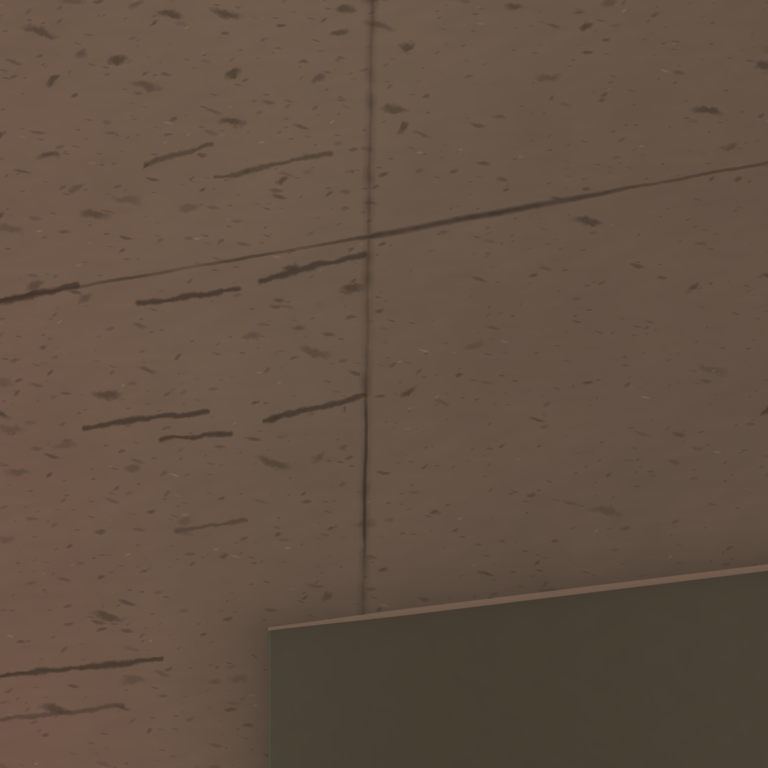
Write a Shadertoy shader that draws this texture.

```glsl
// Weathered concrete wall with sloping seams, cracks and pits behind a dark panel.
#define WALL_LIGHT vec3(0.427, 0.355, 0.295)
#define WALL_SHADE vec3(0.372, 0.306, 0.258)
#define WALL_WARM vec3(0.440, 0.335, 0.280)
#define PANEL_COLOR vec3(0.276, 0.238, 0.194)
#define RIM_COLOR vec3(0.455, 0.370, 0.312)
#define STAIN_COLOR vec3(0.225, 0.180, 0.148)
#define PANEL_CORNER vec2(0.349, 0.180)
#define PANEL_SLOPE 0.123
#define GRAIN_SLOPE 0.175
#define PIT_STRENGTH 0.55
#define CRACK_STRENGTH 0.68

vec2 hash2(vec2 p) {
    vec3 q = fract(p.xyx * vec3(0.1031, 0.1030, 0.0973));
    q += dot(q, q.yzx + 33.33);
    return fract((q.xx + q.yz) * q.zy);
}

// Layered, rotated sines, roughly -1 to 1
float waves(vec2 p) {
    float sum = 0.0, amp = 0.5;
    for (int i = 0; i < 5; i++) {
        sum += amp * sin(p.x + 1.7 * sin(p.y * 0.8 + float(i))) * cos(p.y * 0.9);
        p = mat2(1.2, 1.4, -1.4, 1.2) * p + 2.3;
        amp *= 0.6;
    }
    return sum;
}

// Ragged stroke from a to b, narrowing and breaking along its length
float crack(vec2 p, vec2 a, vec2 b, float width) {
    p.y += 0.004 * waves(p * 32.0) + 0.0015 * waves(p * 130.0);
    vec2 ab = b - a;
    float t = clamp(dot(p - a, ab) / dot(ab, ab), 0.0, 1.0);
    float d = length(p - a - ab * t);
    float w = width * (0.65 + 0.6 * waves(vec2(p.x * 65.0, a.y * 90.0)));
    return (1.0 - smoothstep(w * 0.3, w + 0.0025, d)) * smoothstep(-0.0015, 0.001, w);
}

// Scattered elongated flecks, one candidate in each cell
float flecks(vec2 p, vec2 cells, float density, float size) {
    vec2 g = p * cells, id = floor(g);
    float mask = 0.0;
    for (int j = -1; j <= 1; j++)
    for (int i = -1; i <= 1; i++) {
        vec2 cell = id + vec2(i, j);
        vec2 place = hash2(cell), kind = hash2(cell + 71.3);
        vec2 d = p - (cell + place) / cells;
        d.y -= d.x * (kind.y - 0.5) * 0.9;
        d += size * 0.45 * vec2(waves(p * 95.0), waves(p * 110.0 + 5.0));
        float r = length(d * vec2(mix(0.35, 1.0, kind.y), 1.5)) / size;
        float present = step(kind.x, density) * mix(0.35, 1.0, place.x);
        mask = max(mask, present * (1.0 - smoothstep(0.25, 1.0, r)));
    }
    return mask;
}

vec3 wall(vec2 p) {
    // Broad light falloff and mottling
    float shade = smoothstep(0.15, 0.95, p.x * 0.65 + (1.0 - p.y) * 0.55);
    vec3 col = mix(WALL_LIGHT, WALL_SHADE, shade * 0.85);
    float warm = (1.0 - smoothstep(0.0, 0.42, p.x)) * (1.0 - 0.65 * p.y);
    col = mix(col, WALL_WARM, warm * 0.8);
    vec2 q = vec2(p.x, p.y - GRAIN_SLOPE * p.x);
    col *= 1.0 + 0.022 * waves(q * vec2(9.0, 15.0)) + 0.018 * waves(q * vec2(45.0, 110.0));

    // Pits and flecks follow the sloping grain
    float left = 1.0 - smoothstep(0.40, 0.56, p.x);
    float high = smoothstep(0.45, 0.9, p.y);
    float pits = flecks(q, vec2(13.0, 20.0), 0.14 + 0.20 * left + 0.12 * high, 0.011);
    pits = max(pits, 0.75 * flecks(q + 3.1, vec2(30.0, 42.0), 0.22 + 0.14 * left, 0.0055));
    pits = max(pits, 0.5 * flecks(q + 7.7, vec2(62.0, 70.0), 0.25, 0.003));
    col = mix(col, STAIN_COLOR, pits * PIT_STRENGTH);
    float chips = flecks(q + 5.3, vec2(34.0, 30.0), 0.10, 0.0035);
    col += 0.05 * chips;

    // Sloping seam, heavier just right of the joint
    float seamY = 0.609 + 0.1726 * p.x + 0.013 * max(p.x - 0.475, 0.0);
    float d = abs(p.y - seamY + 0.0012 * waves(p * 50.0));
    float heavy = smoothstep(0.45, 0.50, p.x) * (1.0 - smoothstep(0.70, 0.86, p.x));
    float seam = (1.0 - smoothstep(0.0005, 0.0035 + 0.003 * heavy, d)) * (0.55 + 0.25 * heavy);
    seam *= 0.85 + 0.4 * waves(vec2(p.x * 40.0, 1.0));

    // Upright joint: a soft stain over a thin line
    float jointX = 0.473 + 0.0145 * (p.y - 0.21);
    float dx = abs(p.x - jointX + 0.0012 * waves(p.yx * 45.0));
    float rough = clamp(0.55 + 0.6 * waves(p * vec2(30.0, 55.0)), 0.0, 1.0);
    float thin = smoothstep(0.26, 0.31, p.y) * (1.0 - smoothstep(0.46, 0.50, p.y));
    float joint = 0.40 * rough * (1.0 - smoothstep(0.001, 0.011, dx));
    joint += (0.18 + 0.42 * thin) * (1.0 - smoothstep(0.0005, 0.0035, dx));
    col = mix(col, STAIN_COLOR, clamp(max(seam, joint), 0.0, 0.85));

    // Long cracks
    float c = crack(p, vec2(0.0, 0.607), vec2(0.10, 0.630), 0.0065);
    c = max(c, crack(p, vec2(0.18, 0.605), vec2(0.31, 0.624), 0.005));
    c = max(c, crack(p, vec2(0.34, 0.633), vec2(0.474, 0.669), 0.0055));
    c = max(c, crack(p, vec2(0.11, 0.443), vec2(0.27, 0.465), 0.0045));
    c = max(c, crack(p, vec2(0.21, 0.427), vec2(0.30, 0.437), 0.004));
    c = max(c, crack(p, vec2(0.345, 0.452), vec2(0.474, 0.484), 0.0050));
    c = max(c, crack(p, vec2(0.0, 0.118), vec2(0.21, 0.144), 0.0050));
    c = max(c, 0.6 * crack(p, vec2(0.0, 0.063), vec2(0.16, 0.082), 0.0035));
    c = max(c, 0.6 * crack(p, vec2(0.23, 0.310), vec2(0.32, 0.323), 0.003));
    c = max(c, 0.7 * crack(p, vec2(0.28, 0.770), vec2(0.43, 0.800), 0.0035));
    c = max(c, 0.7 * crack(p, vec2(0.19, 0.785), vec2(0.275, 0.812), 0.004));
    return mix(col, STAIN_COLOR, c * CRACK_STRENGTH);
}

void mainImage(out vec4 fragColor, in vec2 fragCoord) {
    vec2 p = fragCoord / iResolution.xy;
    float aa = 1.0 / iResolution.y;
    vec2 e = p - PANEL_CORNER;
    float above = e.y - PANEL_SLOPE * e.x;
    vec3 col = wall(p);

    // Soft contact shadow around the panel
    float reach = length(max(vec2(-e.x, above), 0.0));
    col *= 1.0 - 0.17 * exp(-reach * 26.0);

    // Panel face, then its lit top edge
    vec3 face = PANEL_COLOR + vec3(0.008, 0.020, 0.014) * exp(-max(e.x, 0.0) * 7.0);
    face += vec3(0.010, 0.014, 0.012) * smoothstep(0.6, 1.0, p.x);
    face *= 1.0 + 0.012 * waves(p * 70.0) - 0.06 * exp(-abs(above) * 70.0);
    float side = smoothstep(-aa, aa, e.x);
    col = mix(col, face, side * (1.0 - smoothstep(-aa, aa, above)));
    float rimHalf = mix(0.0022, 0.0042, smoothstep(0.0, 0.2, e.x));
    float rim = side * (1.0 - smoothstep(rimHalf - aa, rimHalf + aa, abs(above - 0.001)));
    col = mix(col, RIM_COLOR, rim * 0.85);
    col += 0.025 * (1.0 - smoothstep(0.0, 0.003, abs(e.x - 0.002))) * step(above, 0.0);
    fragColor = vec4(col, 1.0);
}
```
